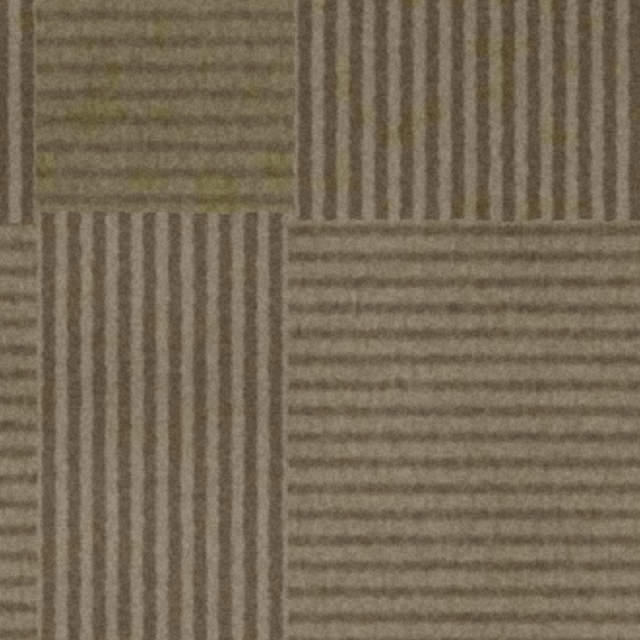
Write a Shadertoy shader that draws this texture.

```glsl
// Worn ribbed carpet tiles laid in quarter turns, with alternating stripe directions.

float hash(vec2 p) {
    vec3 h = fract(p.xyx * 0.1031);
    h += dot(h, h.yzx + 33.33);
    return fract((h.x + h.y) * h.z);
}

float noise(vec2 p) {
    vec2 i = floor(p), f = fract(p);
    f = f * f * (3.0 - 2.0 * f);
    return mix(mix(hash(i), hash(i + vec2(1, 0)), f.x),
               mix(hash(i + vec2(0, 1)), hash(i + vec2(1, 1)), f.x), f.y);
}

// Dark groove coverage: centre and period in canvas units, halfWidth in periods.
float groove(float x, float centre, float period, float halfWidth, float blur) {
    float d = abs(fract((x - centre) / period + 0.5) - 0.5);
    return 1.0 - smoothstep(halfWidth - blur, halfWidth + blur, d);
}

void mainImage(out vec4 fragColor, in vec2 fragCoord) {
    vec2 uv = fragCoord / iResolution.xy;
    uv.y = 1.0 - uv.y; // measure downward from the top edge
    float aa = max(0.0025, 1.0 / iResolution.y);

    // Tile layout: the columns jog slightly at the cross seam.
    vec2 edges = mix(vec2(0.060, 0.447), vec2(0.055, 0.460), step(uv.y, 0.338));
    edges += 0.003 * (noise(vec2(uv.y * 70.0, 4.0)) - 0.5);
    bool left = uv.x < edges.x;
    bool middle = !left && uv.x < edges.y;
    float seam = left ? 0.349 : middle ? 0.332 : 0.344;
    seam += 0.005 * (noise(vec2(uv.x * 80.0, 9.0)) - 0.5);
    float top = 1.0 - smoothstep(seam - aa, seam + aa, uv.y);
    float inMiddle = smoothstep(edges.x - aa, edges.x + aa, uv.x)
                   - smoothstep(edges.y - aa, edges.y + aa, uv.x);
    float upright = mix(inMiddle, 1.0 - inMiddle, top);

    // Ragged grooves: each pair holds centre and period.
    vec2 across = left ? vec2(0.043, 0.0397) : middle ? vec2(0.0762, 0.0394) : vec2(0.4766, 0.0397);
    vec2 down = left ? vec2(0.3841, 0.0404) : middle ? vec2(0.0651, 0.0411) : vec2(0.401, 0.0403);
    vec2 wobble = 0.004 * vec2(noise(uv * vec2(120, 90)), noise(uv * vec2(90, 120) + 31.0)) - 0.002;
    float vertical = groove(uv.x + wobble.x, across.x, across.y, 0.26, 0.12);
    float horizontal = groove(uv.y + wobble.y, down.x, down.y, 0.20, 0.16);
    horizontal *= 0.72 + 0.4 * noise(uv * vec2(75, 50));
    horizontal *= middle ? 0.78 : 0.95;
    float dark = mix(horizontal, vertical, upright);

    // Pile colours; the flat-lying ribs are slightly greener.
    vec3 ridge = mix(vec3(0.515, 0.47, 0.39), vec3(0.54, 0.49, 0.42), upright);
    if (middle) ridge -= top * vec3(0.03, 0.027, 0.045);
    vec3 color = mix(ridge, vec3(0.385, 0.33, 0.26), dark);

    // Pale raised thread along the lower column seams.
    float seamDistance = min(abs(uv.x - edges.x), abs(uv.x - edges.y - 0.001));
    float thread = (1.0 - smoothstep(0.001, 0.005, seamDistance)) * (1.0 - 0.6 * top);
    color = mix(color, vec3(0.54, 0.49, 0.42), 0.65 * thread);

    // Fine cords across the flat ribs, fibre grain and broad uneven wear.
    float cords = noise(vec2(uv.x * 150.0, uv.y * 45.0)) - 0.5;
    color += 0.05 * cords * (1.0 - upright) * (1.0 - 0.5 * dark);
    color += 0.07 * (noise(uv * 330.0) - 0.5) + 0.055 * (noise(uv * 150.0 + 17.0) - 0.5);
    color += 0.035 * (noise(uv * 5.0 + 2.0) - 0.5);
    color += 0.03 * smoothstep(0.1, 0.6, uv.y) - 0.018;

    // Faint olive stains, strongest in the upper tiles.
    float stain = smoothstep(0.62, 0.9, noise(uv * 28.0 + 7.0)) * (0.3 + 0.7 * top);
    color -= stain * vec3(0.01, 0.005, 0.05);

    fragColor = vec4(clamp(color, 0.0, 1.0), 1.0);
}
```
